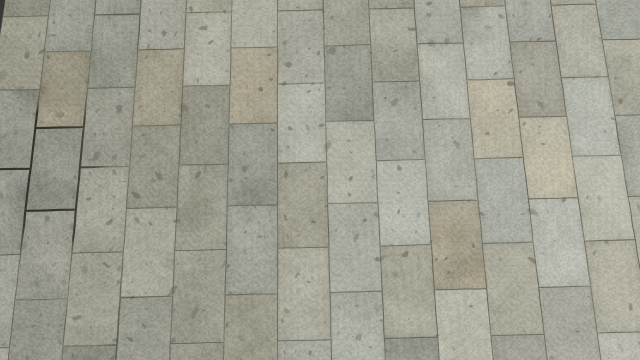
Reproduce this texture procedurally as a Shadertoy shader.

```glsl
// Worn stone paving in half-offset columns, seen in gentle perspective.

// Layout, in units of the canvas height
const float AXIS_X = 0.771;         // the joint that stands upright
const float WIDTH_TOP = 0.1262;     // slab width at the top edge
const float WIDTH_GROWTH = 0.0236;  // added width at the bottom edge
const float ROW_PITCH = 0.2869;     // slab length in inverse-width units
const float ROW_PHASE = 0.47;
const float ROW_TILT = 0.0137;      // drift of the rows per column
const float LAST_COLUMN = -6.0;     // paving ends left of this joint
const float JOINT_HALF = 0.0014;
const float HEAVY_JOINT = 0.0016;   // extra half width of open joints

// Colours and wear
const vec3 STONE = vec3(0.652, 0.652, 0.600);
const vec3 JOINT = vec3(0.36, 0.36, 0.32);
const vec3 OPEN_JOINT = vec3(0.20, 0.20, 0.18);
const vec3 MARK = vec3(0.41, 0.41, 0.37);
const vec3 KERB = vec3(0.22, 0.22, 0.21);
const vec3 WARM = vec3(0.022, 0.0, -0.024);
const float SLAB_VARIATION = 0.10;
const float SIDE_SHADE = 0.075;
const float MOTTLE = 0.08;
const float GRAIN = 0.09;
const float MARK_CHANCE = 0.36;

float hash(vec2 p) {
    return fract(sin(dot(p, vec2(127.1, 311.7))) * 43758.5453);
}

float noise(vec2 p) {
    vec2 i = floor(p), f = fract(p);
    f = f * f * (3.0 - 2.0 * f);
    return mix(mix(hash(i), hash(i + vec2(1, 0)), f.x),
               mix(hash(i + vec2(0, 1)), hash(i + vec2(1, 1)), f.x), f.y);
}

float fbm(vec2 p) {
    float sum = 0.0, amp = 0.5;
    for (int i = 0; i < 4; i++) {
        sum += amp * noise(p);
        p = p * 2.03 + 17.0;
        amp *= 0.5;
    }
    return sum / 0.9375;
}

// Box-filtered coverage of a shape with signed distance d
float cover(float d, float pixel) {
    return clamp(0.5 - d / pixel, 0.0, 1.0);
}

// Scattered oblong scuffs, at most one in each cell
float scuffs(vec2 q, float chance, float pixel) {
    vec2 id = floor(q);
    float present = step(hash(id + 3.1), chance);
    vec2 centre = 0.3 + 0.4 * vec2(hash(id + 5.7), hash(id + 9.2));
    float angle = 3.1416 * hash(id + 1.3);
    float radius = mix(0.06, 0.24, pow(hash(id + 7.9), 2.0));
    vec2 d = fract(q) - centre;
    d = mat2(cos(angle), -sin(angle), sin(angle), cos(angle)) * d;
    d.y *= mix(1.2, 2.6, hash(id + 2.4));
    float edge = length(d) - radius * (0.65 + 0.7 * noise(q * 9.0));
    return present * cover(edge, pixel + 0.06) * mix(0.25, 0.9, hash(id + 8.8));
}

void mainImage(out vec4 fragColor, in vec2 fragCoord) {
    vec2 p = fragCoord / iResolution.y;
    float pixel = 1.0 / iResolution.y;
    float side = fragCoord.x / iResolution.x;

    // Perspective ground coordinates
    float slabWidth = WIDTH_TOP + WIDTH_GROWTH * (1.0 - p.y);
    float slabLength = ROW_PITCH * slabWidth * slabWidth / WIDTH_GROWTH;
    vec2 wobble = vec2(noise(p * 24.0), noise(p * 24.0 + 40.0)) - 0.5;
    float u = (p.x - AXIS_X + 0.0016 * wobble.x) / slabWidth;
    float v = ROW_PHASE - 1.0 / (slabWidth * ROW_PITCH)
            + ROW_TILT * (u - 0.5) + 0.0016 * wobble.y / slabLength;

    // Running bond: every other column shifts by half a slab
    float column = floor(u);
    float row = v + 0.5 * mod(column, 2.0);
    vec2 slab = vec2(column, floor(row));
    vec2 f = vec2(u - column, fract(row));
    vec2 toEdge = min(f, 1.0 - f) * vec2(slabWidth, slabLength);
    float edge = min(toEdge.x, toEdge.y);

    // Slab tone, mottling, damp patches and grain
    float tone = SLAB_VARIATION * (hash(slab) - 0.5) + SIDE_SHADE * (side - 0.5);
    tone += MOTTLE * (fbm(p * 14.0 + slab * 3.7) - 0.5);
    float damp = smoothstep(0.52, 0.75, fbm(p * 6.0 + slab * 9.1));
    tone -= 0.07 * damp * hash(slab + 4.0);
    tone -= 0.045 * hash(slab + 6.0) * exp(-edge / 0.012);
    tone += GRAIN * (noise(p * 210.0) - 0.5);
    vec3 colour = STONE + tone;
    float warmth = hash(slab + 12.0) - 0.5;
    colour += WARM * (warmth + 0.8 * step(0.4, warmth) * fbm(p * 9.0));

    // Scuffs, thinning out towards the right
    vec2 ground = vec2(u, v * 1.65);
    float chance = MARK_CHANCE * mix(1.25, 0.45, smoothstep(0.3, 0.9, side));
    float marks = 0.0;
    for (int i = 0; i < 2; i++) {
        float scale = 2.3 + 1.5 * float(i);
        vec2 q = ground * scale + 31.0 * float(i);
        marks = max(marks, scuffs(q, chance, pixel * scale / slabWidth));
    }
    colour = mix(colour, MARK, 0.75 * marks);

    // Joints: fine everywhere, open and dark in places on the left
    float open = smoothstep(0.30, 0.08, side) * smoothstep(0.4, 0.7, noise(p * 5.0 + 8.0));
    float strength = mix(0.5, 0.95, noise(p * 11.0 + 20.0));
    float joint = cover(edge - JOINT_HALF - HEAVY_JOINT * open, pixel);
    colour = mix(colour, mix(JOINT, OPEN_JOINT, open), joint * max(strength, open));

    // Dark kerb past the last column
    colour = mix(colour, KERB, cover((u - LAST_COLUMN) * slabWidth, pixel));
    fragColor = vec4(clamp(colour, 0.0, 1.0), 1.0);
}
```
